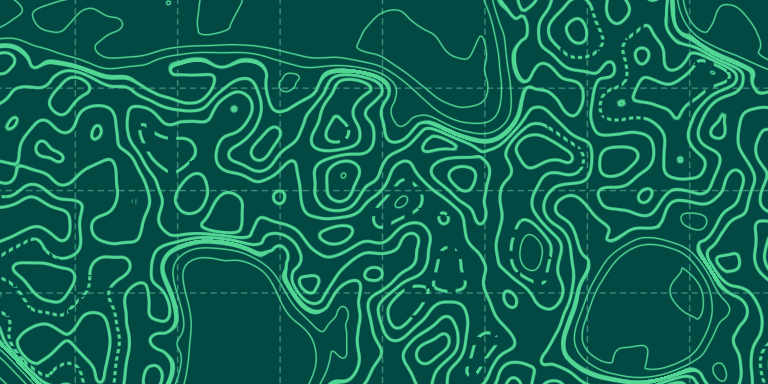
Give the GLSL for this pattern, as a Shadertoy shader.

```glsl
const vec3 GROUND = vec3(0.008, 0.288, 0.268);
const vec3 CONTOUR = vec3(0.32, 0.84, 0.58);
const vec3 GRID = vec3(0.26, 0.59, 0.49);
const float LEVEL_STEP = 0.115;
const float GRID_CELL = 0.2667;

float hash(vec2 p) {
    return fract(sin(dot(p, vec2(127.1, 311.7))) * 43758.55);
}

// Gradient noise, roughly -0.7 to 0.7
float cornerSlope(vec2 cell, vec2 offset) {
    float angle = 6.2832 * hash(cell);
    return dot(vec2(cos(angle), sin(angle)), offset);
}

float noise(vec2 p) {
    vec2 i = floor(p), f = fract(p);
    vec2 u = f * f * f * (f * (f * 6.0 - 15.0) + 10.0);
    vec2 e = vec2(1.0, 0.0);
    return mix(mix(cornerSlope(i, f), cornerSlope(i + e, f - e), u.x),
               mix(cornerSlope(i + e.yx, f - e.yx), cornerSlope(i + 1.0, f - 1.0), u.x), u.y);
}

// Plateaus with steep flanks: 0 in the lowlands, 1 on top
float massif(vec2 p) {
    return smoothstep(0.06, 0.30, noise(p * 1.9 + vec2(3.3, 7.6)));
}

// Smooth massifs with many small hills and hollows between them
float terrain(vec2 p) {
    float plateau = massif(p);
    float swell = noise(p * 2.3 + vec2(8.1, 2.7));
    float hills = noise(p * 6.0 + vec2(17.2, 4.9));
    float wobble = noise(p * 11.5 + 31.4);
    float rough = 1.0 - smoothstep(0.0, 0.6, plateau);
    return 0.46 * plateau + 0.22 * swell
         + hills * mix(0.12, 0.56, rough) + wobble * mix(0.03, 0.10, rough);
}

vec2 slope(vec2 p) {
    vec2 e = vec2(0.002, 0.0);
    return vec2(terrain(p + e) - terrain(p - e),
                terrain(p + e.yx) - terrain(p - e.yx)) / (2.0 * e.x);
}

// Coverage of a line whose centre lies at distance d
float stroke(float d, float halfWidth, float soft) {
    return smoothstep(-soft, soft, d + halfWidth) - smoothstep(-soft, soft, d - halfWidth);
}

float dash(float along, float period, float duty, float soft) {
    float d = abs(fract(along / period) - 0.5) * period;
    return 1.0 - smoothstep(-soft, soft, d - 0.5 * duty * period);
}

// Line weight: heavy round the massifs, fine inside peaks and pits
float contourHalfWidth(float level, float plateau) {
    if (abs(level) > 2.0) return 0.0019;
    if (level > 1.0) return mix(0.0040, 0.0064, smoothstep(0.0, 0.3, plateau));
    return 0.0040;
}

// Some low levels break into dashes or dots
float contourBreaks(float level, float region, float along, float soft) {
    if (level < -1.0 && level > -2.0 && region > 0.12) return dash(along, 0.056, 0.62, soft);
    if (level < 0.0 && level > -1.0 && region < -0.2) return dash(along, 0.019, 0.58, soft);
    return 1.0;
}

float contours(vec2 p, float soft) {
    float height = terrain(p);
    vec2 grad = slope(p);
    float level = floor(height / LEVEL_STEP) + 0.5;
    float d = abs(height - level * LEVEL_STEP) / max(length(grad), 0.001);
    float region = noise(p * 1.6 + vec2(41.7, 12.3));
    float along = abs(grad.x) > abs(grad.y) ? p.y : p.x;
    return stroke(d, contourHalfWidth(level, massif(p)), soft)
         * contourBreaks(level, region, along, soft);
}

float dashedGrid(vec2 p, float soft) {
    vec2 q = p - vec2(0.196, 0.237);
    vec2 d = abs(mod(q + 0.5 * GRID_CELL, GRID_CELL) - 0.5 * GRID_CELL);
    float period = GRID_CELL / 10.0;
    float vertical = stroke(d.x, 0.0016, soft) * dash(q.y, period, 0.62, soft);
    float horizontal = stroke(d.y, 0.0016, soft) * dash(q.x, period, 0.62, soft);
    return max(vertical, horizontal);
}

void mainImage(out vec4 fragColor, in vec2 fragCoord) {
    vec2 p = fragCoord / iResolution.y;
    float soft = 0.85 / iResolution.y;
    vec3 color = mix(GROUND, GRID, dashedGrid(p, soft));
    color = mix(color, CONTOUR, contours(p, soft));
    fragColor = vec4(color, 1.0);
}
```
